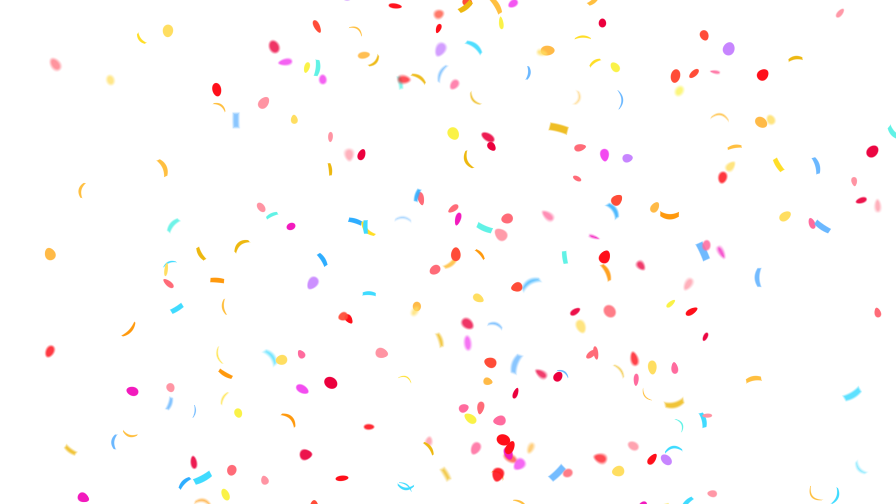
Give the GLSL for this pattern, as a WebGL 2 fragment shader.

```glsl
#version 300 es
precision highp float;
// Confetti falling over white: egg-shaped petals and bent paper ribbons.
// Each piece is a distance function with hashed place, turn, tilt, colour
// and focus; the pieces gather loosely around the middle columns.

uniform vec2 u_resolution;
out vec4 fragColor;

const int PIECES = 240;
const float PETAL_SHARE = 0.59;
const float REACH = 0.04;
const float TAU = 6.2831853;

const vec3 PETAL_COLOURS[12] = vec3[12](
    vec3(1.00, 0.06, 0.10), vec3(0.92, 0.00, 0.24), vec3(1.00, 0.30, 0.22),
    vec3(0.95, 0.27, 0.94), vec3(0.95, 0.10, 0.74), vec3(1.00, 0.42, 0.62),
    vec3(1.00, 0.58, 0.64), vec3(1.00, 0.42, 0.47), vec3(1.00, 0.73, 0.28),
    vec3(1.00, 0.87, 0.38), vec3(0.98, 0.95, 0.28), vec3(0.78, 0.52, 1.00));

const vec3 RIBBON_COLOURS[8] = vec3[8](
    vec3(0.18, 0.68, 1.00), vec3(0.25, 0.86, 1.00), vec3(0.42, 0.72, 1.00),
    vec3(0.38, 0.95, 0.90), vec3(1.00, 0.60, 0.05), vec3(0.93, 0.72, 0.06),
    vec3(1.00, 0.75, 0.25), vec3(1.00, 0.87, 0.15));

uint scramble(uint n) {
    n = (n ^ (n >> 16)) * 0x7feb352du;
    n = (n ^ (n >> 15)) * 0x846ca68bu;
    return n ^ (n >> 16);
}

float hash(uint seed) {
    return float(scramble(seed) >> 8) / 16777216.0;
}

// Four independent random values for one piece and one purpose.
vec4 hash4(int piece, int purpose) {
    uint seed = uint(piece * 32 + purpose * 4 + 7000);
    return vec4(hash(seed), hash(seed + 1u), hash(seed + 2u), hash(seed + 3u));
}

vec2 rotate(vec2 p, float angle) {
    float c = cos(angle), s = sin(angle);
    return vec2(c * p.x - s * p.y, s * p.x + c * p.y);
}

// Ellipse that narrows towards one end.
float petalDistance(vec2 p, vec2 radii, float taper) {
    p.y /= 1.0 - taper * clamp(p.x / radii.x, -1.0, 1.0);
    float k = length(p / radii);
    float slope = length(p / (radii * radii));
    return k * (k - 1.0) / max(slope, 0.001);
}

// Strip bent along a parabola, thinned towards its ends by taper.
float ribbonDistance(vec2 p, vec2 halfSize, float bend, float taper) {
    float along = min(abs(p.x) / halfSize.x, 1.0);
    p.y += bend * (p.x * p.x - 0.4 * halfSize.x * halfSize.x);
    p.y /= sqrt(1.0 + 4.0 * bend * bend * p.x * p.x);
    float halfWidth = halfSize.y * (1.0 - taper * along * along);
    vec2 q = abs(p) - vec2(halfSize.x, halfWidth);
    return length(max(q, 0.0)) + min(max(q.x, q.y), 0.0);
}

// Triangular spread across the width, slightly denser low down.
vec2 piecePosition(vec4 r, float aspect) {
    float across = 0.52 + 0.53 * (r.x + r.y - 1.0);
    return vec2(across * aspect, mix(-0.02, 1.02, pow(r.z, 1.15)));
}

// Colour in rgb and coverage in a, for an offset from the piece centre.
vec4 confettiPiece(vec2 p, int piece, float pixel) {
    vec4 form = hash4(piece, 1);
    vec4 look = hash4(piece, 2);
    float size = mix(0.72, 1.15, form.y);
    p = rotate(p, form.x * TAU);

    float d;
    vec3 colour;
    if (look.x < PETAL_SHARE) {
        float tilt = mix(0.22, 0.95, sqrt(form.z));
        d = petalDistance(p, size * vec2(0.0122, 0.0112 * tilt), 0.28 * form.w);
        colour = PETAL_COLOURS[int(look.y * 12.0)];
    } else {
        float tilt = mix(0.18, 1.0, form.z);
        vec2 halfSize = size * vec2(0.0165, 0.0066 * tilt);
        float bend = mix(44.0, 4.0, form.z) * mix(0.4, 1.0, form.w);
        d = ribbonDistance(p, halfSize, bend, 0.75 * (1.0 - form.z));
        colour = RIBBON_COLOURS[int(look.y * 8.0)];
    }

    // Some pieces hang out of focus and look paler.
    float defocus = smoothstep(0.5, 1.0, look.z);
    float softness = 0.7 * pixel + 0.0034 * defocus;
    float cover = 1.0 - smoothstep(-softness, softness, d);
    return vec4(colour, cover * mix(1.0, 0.72, defocus));
}

void main() {
    vec2 p = gl_FragCoord.xy / u_resolution.y;
    float aspect = u_resolution.x / u_resolution.y;
    float pixel = 1.0 / u_resolution.y;
    vec3 colour = vec3(1.0);

    for (int i = 0; i < PIECES; i++) {
        vec2 offset = p - piecePosition(hash4(i, 0), aspect);
        if (dot(offset, offset) > REACH * REACH) continue;
        vec4 paper = confettiPiece(offset, i, pixel);
        colour = mix(colour, paper.rgb, paper.a);
    }
    fragColor = vec4(colour, 1.0);
}
```
